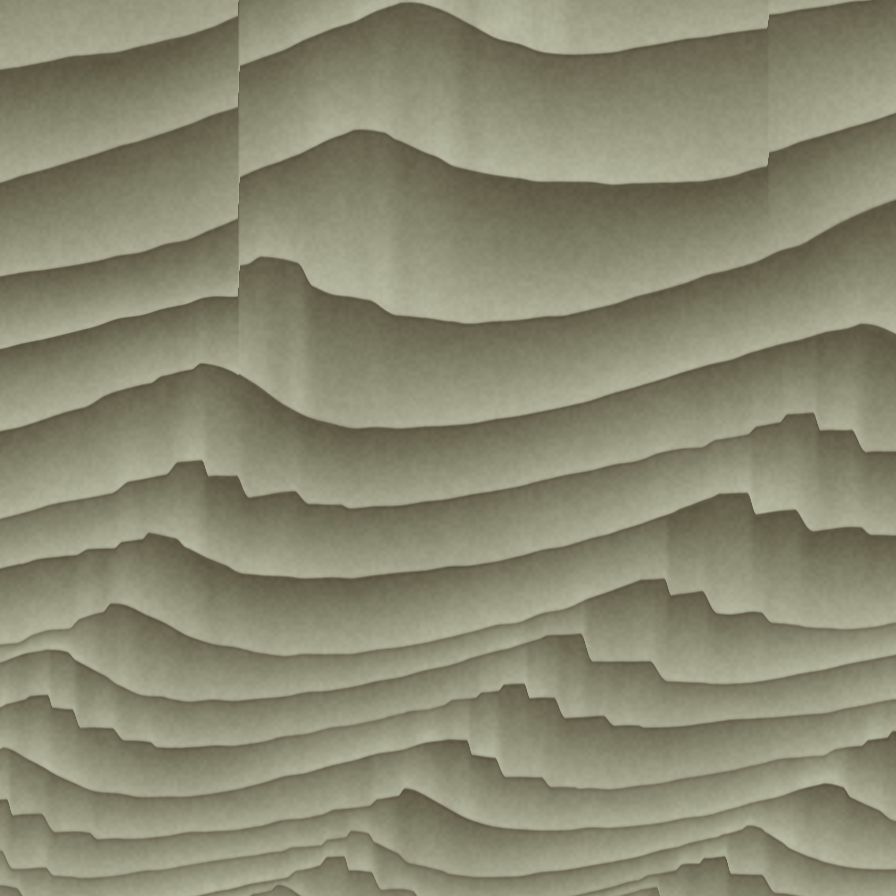
Reproduce this texture procedurally as a three.js fragment shader.

```glsl
// Stacked, draped sheets of pale stone-coloured plaster under raking light.
// Each sheet ends in a scalloped lower rim; sheets are painted from top to
// bottom, every one fading from a lit rim up into the shadow of the one above.
varying vec2 vUv;

float hash(vec2 p) {
  vec3 q = fract(vec3(p.xyx) * 0.1031);
  q += dot(q, q.yzx + 33.33);
  return fract((q.x + q.y) * q.z);
}

float noise(vec2 p) {
  vec2 i = floor(p), f = fract(p);
  f = f * f * (3.0 - 2.0 * f);
  return mix(mix(hash(i), hash(i + vec2(1.0, 0.0)), f.x),
             mix(hash(i + vec2(0.0, 1.0)), hash(i + 1.0), f.x), f.y);
}

// One scallop: rounded crest at 0, quick drop, long climb back to 1.
float scallop(float t) {
  float drop = t / 0.13;
  return 1.0 / (1.0 + drop * drop) + 0.983 * pow(t, 2.2);
}

// Rim of sheet k at x: height in x, position within its scallop in y.
vec2 rim(float k, float x) {
  float gap = 0.168 * exp(-0.12 * k);
  float depth = 1.25 - gap / 0.12 + gap * 0.35 * (hash(vec2(k, 3.0)) - 0.5);

  // Crests wander down to the left, and scallops narrow with depth
  float phase = (x - 1.42 + 1.11 * depth) / (0.95 - 0.55 * depth);
  phase += 0.08 * (hash(vec2(k, 8.0)) - 0.5);
  float fold = floor(phase), t = fract(phase);

  // Broken ledges on both sides of a crest
  vec2 seed = vec2(fold + 20.0, k + 5.0);
  float steps = floor(9.0 + 8.0 * hash(seed));
  float q = (t + 0.02 * sin(18.85 * t)) * steps;
  float ledge = (floor(q) + smoothstep(0.72, 1.0, fract(q))) / steps;
  float broken = 1.0 - smoothstep(0.2, 0.4, t) + 0.6 * smoothstep(0.75, 0.85, t);
  broken *= smoothstep(0.1, 0.6, hash(seed + 11.0)) * smoothstep(0.0, 0.5, depth);
  float s = scallop(clamp(mix(t, ledge, broken), 0.0, 1.0));

  float swing = 0.06 + 0.06 * (1.0 - depth);
  float tilt = 0.14 * (1.0 - depth) * (x - 0.5);
  float wobble = gap * 0.3 * (noise(vec2(x * 5.0, k * 3.7 + 9.0)) - 0.5)
               + 0.004 * (noise(vec2(x * 38.0, k * 5.3 + 9.0)) - 0.5);
  return vec2(1.0 - depth - swing * (1.0 - s) + tilt + wobble, t);
}

// Colour of the sheet between an upper and a lower rim.
vec3 sheet(vec2 p, float k, float upper, vec2 lower) {
  float thick = max(upper - lower.x, 0.004);
  float v = clamp((p.y - lower.x) / thick, 0.0, 1.0);
  float shade = pow(v, 0.95) * mix(0.68, 1.08, smoothstep(0.02, 0.11, thick));

  // Vertical pleats gather around the crests
  float gather = 1.0 - smoothstep(0.08, 0.35, lower.y) + smoothstep(0.8, 1.0, lower.y);
  float pleat = noise(vec2(p.x * 42.0 + k * 7.0, k * 4.1)) - 0.5;
  shade += 0.3 * gather * pleat * (1.0 - 0.6 * v);

  // Broad stains, a worn rim and a thin contact shadow
  shade += 0.22 * (noise(p * vec2(5.0, 7.0) + k * 2.3) - 0.5);
  shade += 0.16 * (1.0 - smoothstep(0.0, 0.004, p.y - lower.x));
  shade += 0.14 * smoothstep(-0.006, 0.0, p.y - upper);
  vec3 lit = vec3(0.69, 0.69, 0.60), dark = vec3(0.39, 0.37, 0.29);
  vec3 color = mix(lit, dark, clamp(shade, -0.05, 1.08));
  color.g += 0.012 * sin(3.1416 * v);
  return color;
}

void main() {
  vec2 p = vUv;

  // Two upright faults displace the upper sheets
  float high = smoothstep(0.56, 0.72, p.y);
  p.y += 0.045 * high * (1.0 - smoothstep(0.265, 0.268, p.x));
  p.y -= 0.015 * smoothstep(0.72, 0.82, p.y) * smoothstep(0.856, 0.859, p.x);

  vec3 color = vec3(0.53, 0.53, 0.44);
  vec2 upper = rim(-3.0, p.x);
  for (int i = 0; i < 25; i++) {
    float k = float(i) - 2.0;
    vec2 lower = rim(k, p.x);
    float cover = 1.0 - smoothstep(-0.0016, 0.0016, p.y - upper.x);
    color = mix(color, sheet(p, k, upper.x, lower), cover);
    upper = lower;
  }

  // Fine plaster grain
  float grain = noise(vUv * 240.0) + 0.6 * noise(vUv * 110.0 + 40.0) - 0.8;
  gl_FragColor = vec4(color + 0.03 * grain, 1.0);
}
```
